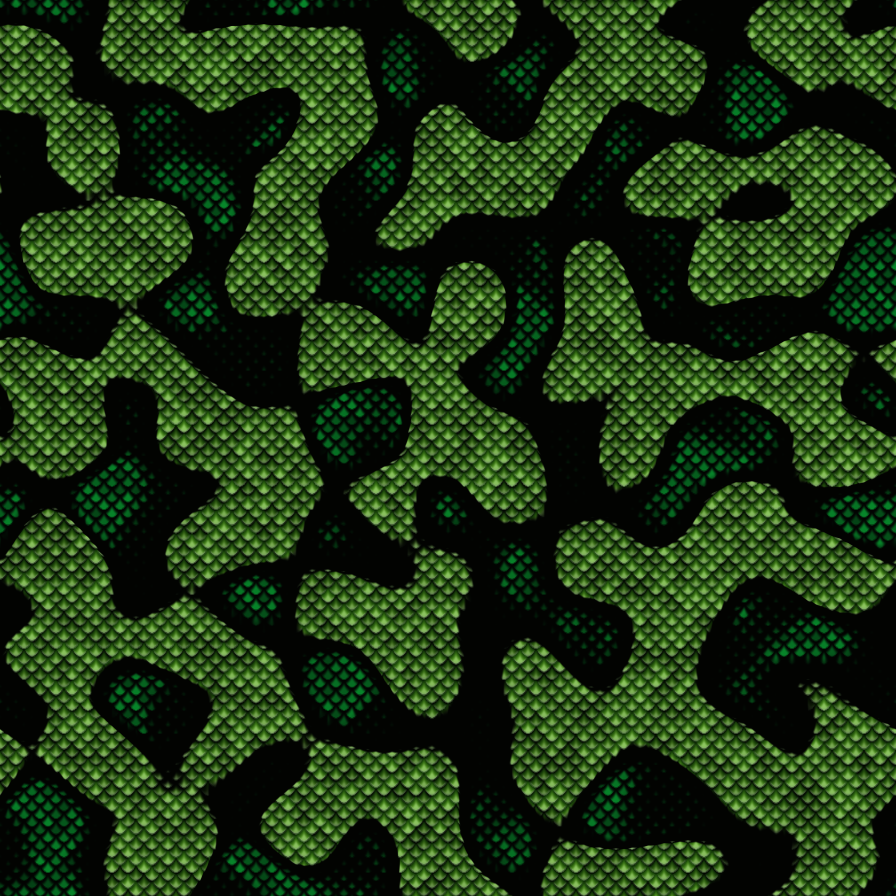
A Shadertoy shader for this texture:

```glsl
#define SCALE_COLUMNS 56.0
#define SCALE_ROWS 116.0
#define WAVE_COUNT 36
#define WAVE_MIN 3.6
#define WAVE_MAX 9.6
#define PATCH_LEVEL -0.03
#define PATCH_SOFTNESS 0.07
#define DEEP_START -0.50
#define DEEP_FULL -1.25
#define SAMPLES 3
#define SAMPLE_SPREAD 0.0024
#define TAU 6.2831853

const vec3 BLACK  = vec3(0.006, 0.012, 0.005);
const vec3 FOREST = vec3(0.04, 0.16, 0.015);
const vec3 MOSS   = vec3(0.12, 0.29, 0.04);
const vec3 LEAF   = vec3(0.25, 0.46, 0.10);
const vec3 PALE   = vec3(0.47, 0.66, 0.32);
const vec3 RIM    = vec3(0.42, 0.54, 0.35);
const vec3 TEAL   = vec3(0.02, 0.45, 0.14);

float hash(vec2 p) {
    vec3 q = fract(p.xyx * vec3(0.1031, 0.1030, 0.0973));
    q += dot(q, q.yzx + 33.33);
    return fract((q.x + q.y) * q.z);
}

// Sum of waves with whole-number frequencies: tiles, unit variance.
float blobField(vec2 uv, float seed) {
    float sum = 0.0;
    for (int i = 0; i < WAVE_COUNT; i++) {
        float n = float(i);
        float angle = 2.39996 * n + seed;
        float radius = mix(WAVE_MIN, WAVE_MAX, hash(vec2(n, seed + 3.0)));
        vec2 k = round(radius * vec2(cos(angle), sin(angle)));
        sum += cos(TAU * (dot(k, uv) + hash(vec2(n + 40.0, seed))));
    }
    return sum * sqrt(2.0 / float(WAVE_COUNT));
}

// Height of a scale's lower edge, from its tip (0) to its sides (1).
float lowerEdge(float dx) {
    float a = 2.0 * abs(dx);
    return mix(a, a * a, 0.8);
}

// Position along a row, in columns; odd rows shift by half a scale.
float alongRow(float x, float row) {
    return x * SCALE_COLUMNS - 0.5 * mod(row, 2.0);
}

// x: distance above own edge, y: distance below the covering row, z: random.
vec3 scaleAt(vec2 uv) {
    float v = uv.y * SCALE_ROWS;
    float row = floor(v);
    float dx = fract(alongRow(uv.x, row)) - 0.5;
    if (v - row < lowerEdge(dx)) row -= 1.0;

    float u = alongRow(uv.x, row);
    dx = fract(u) - 0.5;
    float above = v - row - lowerEdge(dx);
    float below = row + 1.0 + lowerEdge(0.5 - abs(dx)) - v;
    vec2 id = mod(vec2(floor(u), row), vec2(SCALE_COLUMNS, SCALE_ROWS));
    return vec3(above, below, hash(id + 7.0));
}

// Bright scale: shadowed at the top, pale towards the lower rim.
vec3 greenScale(vec3 s) {
    float e = s.y + 0.35 * (s.z - 0.5);
    vec3 c = mix(BLACK, FOREST, smoothstep(0.0, 0.20, e));
    c = mix(c, MOSS, smoothstep(0.16, 0.46, e));
    c = mix(c, LEAF, smoothstep(0.45, 0.95, e));
    c = mix(c, PALE, smoothstep(0.85, 1.35, e));
    float rim = (1.0 - smoothstep(0.10, 0.32, s.x)) * smoothstep(0.2, 0.7, s.y);
    return mix(c, RIM, 0.85 * rim) * mix(0.83, 1.17, s.z);
}

// Dim scale: only its lower part emerges as depth grows.
vec3 tealScale(vec3 s, float depth) {
    float start = mix(1.5, 0.25, depth);
    float glow = depth * smoothstep(start, start + 0.8, s.y);
    return BLACK + TEAL * glow * mix(0.55, 1.15, s.z);
}

void mainImage(out vec4 fragColor, in vec2 fragCoord) {
    vec2 uv = fragCoord / iResolution.xy;
    float field = blobField(uv, 1.0);
    float depth = smoothstep(DEEP_START, DEEP_FULL, field);
    depth *= mix(0.3, 1.0, smoothstep(-1.2, 0.4, blobField(uv, 5.0)));

    // Supersample the fine scales
    vec3 color = vec3(0.0);
    for (int j = 0; j < SAMPLES; j++) {
        for (int i = 0; i < SAMPLES; i++) {
            vec2 offset = (vec2(i, j) + 0.5) / float(SAMPLES) - 0.5;
            vec3 s = scaleAt(fract(uv + offset * SAMPLE_SPREAD));
            float ragged = field - PATCH_LEVEL + 0.08 * (s.y - 0.6);
            float patchMask = smoothstep(-PATCH_SOFTNESS, PATCH_SOFTNESS, ragged);
            color += mix(tealScale(s, depth), greenScale(s), patchMask);
        }
    }
    fragColor = vec4(color / float(SAMPLES * SAMPLES), 1.0);
}
```
